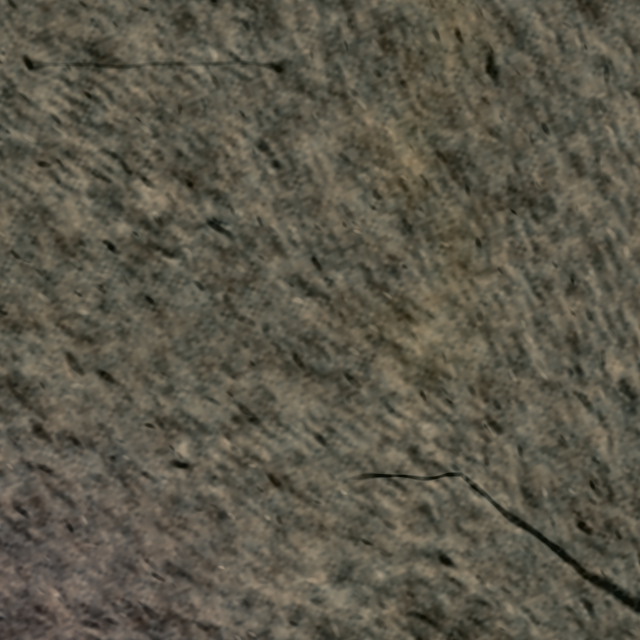
Give the GLSL for this texture, as a Shadertoy shader.

```glsl
// Weathered grey-brown rock face with slanted grain, small pits and two cracks
#define SHALLOW_ANGLE -0.62
#define STEEP_ANGLE -1.10
#define BASE_TONE 0.356
#define STREAK_CONTRAST 0.115
#define RIDGE_CONTRAST 0.085
#define GRIT_CONTRAST 0.075
#define PIT_DEPTH 0.23
#define FLECK_GAIN 0.15
#define CRACK_DEPTH 0.27
#define DARK vec3(0.15, 0.15, 0.11)
#define MID vec3(0.35, 0.34, 0.29)
#define LIGHT vec3(0.48, 0.45, 0.38)

float hash(vec2 p) {
    return fract(sin(dot(p, vec2(127.1, 311.7))) * 43758.5453);
}

// Smooth value noise, from -1 to 1
float noise(vec2 p) {
    vec2 i = floor(p), f = fract(p);
    f = f * f * (3.0 - 2.0 * f);
    float low = mix(hash(i), hash(i + vec2(1, 0)), f.x);
    float high = mix(hash(i + vec2(0, 1)), hash(i + vec2(1, 1)), f.x);
    return 2.0 * mix(low, high, f.y) - 1.0;
}

// Coordinates along and across a direction
vec2 align(vec2 p, float angle) {
    float c = cos(angle), s = sin(angle);
    return vec2(c * p.x + s * p.y, c * p.y - s * p.x);
}

// Noise stretched along the grain, blending its two directions
float grain(vec2 p, vec2 scale, float steep) {
    float shallowGrain = noise(align(p, SHALLOW_ANGLE) * scale);
    float steepGrain = noise(align(p, STEEP_ANGLE) * scale + 37.0);
    float spread = sqrt(steep * steep + (1.0 - steep) * (1.0 - steep));
    return mix(shallowGrain, steepGrain, steep) / spread;
}

// Scattered soft lens shapes; size holds half length and half width
float lenses(vec2 p, float cells, vec2 size, float share, float angle, float seed) {
    vec2 home = floor(p * cells);
    float cover = 0.0;
    for (int y = -1; y <= 1; y++)
    for (int x = -1; x <= 1; x++) {
        vec2 cell = home + vec2(x, y);
        vec2 id = cell + seed;
        vec2 centre = (cell + vec2(hash(id + 3.1), hash(id + 7.7))) / cells;
        float turn = angle + 0.7 * (hash(id + 11.3) - 0.5);
        float growth = mix(0.55, 1.25, hash(id + 17.9));
        vec2 q = align(p - centre, turn) / (size * growth);
        q.y += 0.35 * q.x * q.x * (hash(id + 23.3) - 0.5);
        float shape = 1.0 - smoothstep(0.25, 1.15, length(q));
        float strength = mix(0.45, 1.0, hash(id + 29.5));
        cover = max(cover, shape * strength * step(hash(id), share));
    }
    return cover;
}

// Soft band around a line, given signed distance and half width
float band(float d, float halfWidth) {
    return 1.0 - smoothstep(0.3 * halfWidth, 1.3 * halfWidth + 0.001, abs(d));
}

void mainImage(out vec4 fragColor, in vec2 fragCoord) {
    vec2 uv = fragCoord / iResolution.y;
    vec2 wobble = vec2(noise(uv * 38.0), noise(uv * 38.0 + 51.0));
    vec2 p = uv + 0.0035 * wobble;
    float steep = smoothstep(0.35, 1.05, 0.65 * uv.x + 0.5 * uv.y + 0.1 * noise(uv * 5.0));
    float angle = mix(SHALLOW_ANGLE, STEEP_ANGLE, steep);

    // Layers of grain from broad to fine
    float roughness = 0.95 + 0.3 * noise(uv * 6.0 + 9.0);
    float tone = BASE_TONE + 0.035 * noise(uv * 9.0 + 4.0);
    tone += roughness * RIDGE_CONTRAST * grain(p, vec2(19.0, 44.0), steep);
    tone += roughness * STREAK_CONTRAST * grain(p + 2.0, vec2(44.0, 98.0), steep);
    tone += GRIT_CONTRAST * noise(align(uv, 0.4) * vec2(135.0, 165.0));

    // Dark pits with a pale lip, and pale flecks
    vec2 bent = uv + 0.0045 * wobble;
    vec2 lipShift = vec2(0.006, 0.005);
    float largePits = lenses(bent, 13.0, vec2(0.023, 0.0085), 0.42, angle, 0.0);
    float smallPits = lenses(bent, 29.0, vec2(0.014, 0.006), 0.36, angle, 60.0);
    float lip = lenses(bent + lipShift, 13.0, vec2(0.023, 0.0085), 0.42, angle, 0.0);
    float flecks = lenses(bent, 19.0, vec2(0.013, 0.006), 0.24, angle, 130.0);
    tone += 0.06 * lip * (1.0 - largePits) + FLECK_GAIN * flecks;
    tone -= PIT_DEPTH * max(largePits, 0.6 * smallPits);

    // Main crack: level at first, then falling to the right edge
    float fall = max(uv.x - 0.72, 0.0);
    float crackY = 0.254 - 0.82 * fall + 0.35 * fall * fall + 0.006 * noise(vec2(uv.x * 24.0, 3.0));
    float crackD = (uv.y - crackY) / (fall > 0.0 ? 1.25 : 1.0);
    float crackWidth = (0.0035 + 0.02 * fall) * (1.0 + 0.5 * noise(vec2(uv.x * 35.0, 8.0)));
    float crack = band(crackD, crackWidth) * smoothstep(0.53, 0.59, uv.x);
    float crackRim = band(crackD + 0.011, 0.006) * smoothstep(0.6, 0.75, uv.x);

    // Faint upper fissure, deepest at both ends
    float fissureD = uv.y - 0.898 - 0.005 * noise(vec2(uv.x * 16.0, 1.0));
    float ends = smoothstep(0.165, 0.19, abs(uv.x - 0.245));
    float fissure = band(fissureD, 0.003 + 0.006 * ends) * (0.4 + 0.5 * ends);
    fissure *= 1.0 - smoothstep(0.193, 0.207, abs(uv.x - 0.245));
    tone += 0.05 * crackRim - CRACK_DEPTH * max(crack, 0.8 * fissure);

    // Tone ramp from shadow through stone to pale mineral
    vec3 colour = tone < MID.r
        ? mix(DARK, MID, max((tone - DARK.r) / (MID.r - DARK.r), -0.5))
        : mix(MID, LIGHT, (tone - MID.r) / (LIGHT.r - MID.r));

    // Ochre stain, violet corner and small shifts of hue
    float ochre = exp(-pow((uv.x - 0.67) / 0.1, 2.0)) * smoothstep(0.3, 0.5, uv.y);
    float violet = 1.0 - smoothstep(0.05, 0.5, length(uv * vec2(0.8, 1.0)));
    float hue = 0.6 * noise(uv * 28.0 + 70.0) + 0.6 * noise(uv * 75.0 + 20.0);
    colour += vec3(0.022, 0.008, -0.02) * ochre * (0.6 + 0.6 * noise(uv * 14.0));
    colour += vec3(0.012, -0.010, 0.022) * violet;
    colour += vec3(0.016, -0.003, -0.014) * hue;
    fragColor = vec4(clamp(colour, 0.0, 1.0), 1.0);
}
```
